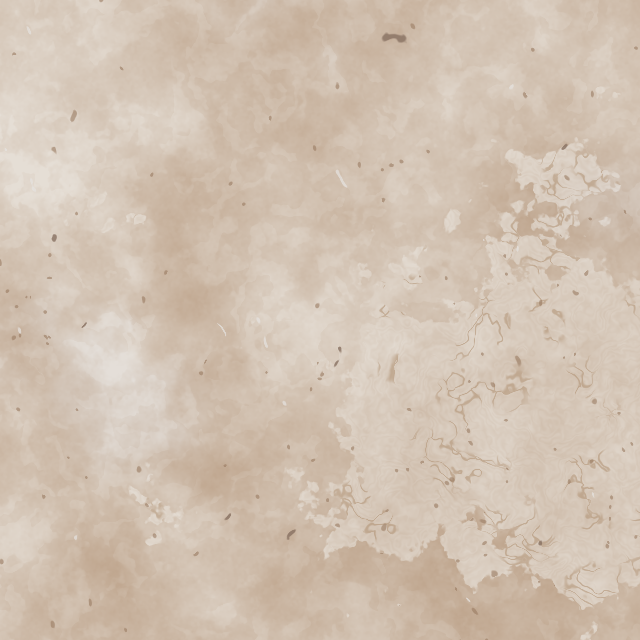
Write a WebGL 1 fragment shader that draws this texture.

```glsl
precision highp float;
uniform vec2 u_resolution;

vec2 hash2(vec2 p) {
  vec3 q = fract(p.xyx * vec3(0.1031, 0.1030, 0.0973));
  q += dot(q, q.yzx + 33.33);
  return fract((q.xx + q.yz) * q.zy);
}

// Cellular noise: x blended tone, y nearest distance, z gap to the next cell, w cell id
vec4 cells(vec2 p) {
  vec2 base = floor(p);
  float sum = 0.0, weights = 0.0, near = 9.0, next = 9.0, id = 0.0;
  for (int j = -1; j <= 1; j++) {
    for (int i = -1; i <= 1; i++) {
      vec2 cell = base + vec2(float(i), float(j));
      vec2 offset = cell + hash2(cell) - p;
      float tone = hash2(cell + 71.7).x;
      float d2 = dot(offset, offset);
      float weight = exp(-5.0 * d2);
      sum += tone * weight;
      weights += weight;
      float d = sqrt(d2);
      if (d < near) {
        next = near;
        near = d;
        id = tone;
      } else {
        next = min(next, d);
      }
    }
  }
  return vec4(sum / weights, near, next - near, id);
}

// Layered cellular tones, centred on zero
float clouds(vec2 p) {
  float sum = 0.0, amplitude = 0.42;
  for (int i = 0; i < 5; i++) {
    sum += amplitude * (cells(p).x - 0.5);
    p = mat2(1.6, 1.2, -1.2, 1.6) * p + 17.3;
    amplitude *= 0.62;
  }
  return sum;
}

float blob(vec2 p, vec2 centre, vec2 radius) {
  vec2 d = (p - centre) / radius;
  return exp(-dot(d, d));
}

// Small holes: only cells with an id above the rarity are hollow
float pits(vec2 p, float rarity, float radius) {
  vec4 c = cells(p);
  float size = radius * (0.5 + 0.5 * fract(c.w * 57.0));
  return step(rarity, c.w) * (1.0 - smoothstep(size * 0.5, size, c.y));
}

void main() {
  vec2 p = gl_FragCoord.xy / min(u_resolution.x, u_resolution.y);
  vec2 drift = vec2(clouds(p * 6.0 + 3.0), clouds(p * 6.0 + 45.0));
  vec2 q = p + 0.35 * drift;

  // Broad pale and tan stains
  float chalk = blob(q, vec2(0.17, 0.42), vec2(0.11, 0.08))
              + blob(q, vec2(0.48, 1.0), vec2(0.08, 0.07));
  float tone = 0.42 + 0.45 * chalk;
  tone += 0.34 * blob(q, vec2(0.10, 0.80), vec2(0.22, 0.27));
  tone += 0.20 * blob(q, vec2(0.58, 0.46), vec2(0.12, 0.14));
  tone += 0.16 * blob(q, vec2(0.12, 0.24), vec2(0.12, 0.08));
  tone -= 0.25 * blob(q, vec2(0.82, 0.66), vec2(0.18, 0.07));
  tone -= 0.22 * blob(q, vec2(0.30, 0.45), vec2(0.10, 0.28));
  tone -= 0.22 * blob(q, vec2(0.50, 0.04), vec2(0.50, 0.11));
  tone -= 0.20 * blob(q, vec2(0.80, 0.18), vec2(0.10, 0.06));

  // Mottling, pale flecks and fine grain
  float mottle = clouds(p * 13.0 + 80.0);
  tone += 1.1 * clouds(p * 5.0 + 20.0) + 0.55 * mottle;
  float fleck = cells(p * 46.0 + drift * 9.0).x + 1.2 * mottle;
  tone += 0.15 * smoothstep(0.5, 0.75, fleck) - 0.04;
  tone += 0.10 * (cells(p * 210.0).x - 0.5);

  // Raised crust with rounded lobes and a pale rim
  vec2 curl = p * 19.0 + 5.0 * drift + 0.25 * sin(p.yx * 90.0);
  vec4 knobs = cells(curl);
  float crust = blob(p, vec2(0.90, 0.39), vec2(0.30, 0.25))
              + 0.7 * blob(p, vec2(0.67, 0.30), vec2(0.12, 0.10))
              + 0.6 * blob(p, vec2(0.92, 0.14), vec2(0.09, 0.08))
              + 0.6 * blob(p, vec2(0.60, 0.19), vec2(0.06, 0.05));
  crust += 1.1 * mottle + 0.9 * drift.x - 0.18 * knobs.y - 0.36;
  float cover = smoothstep(-0.01, 0.05, crust);
  float rim = cover * (1.0 - smoothstep(0.05, 0.22, crust));
  float ripple = sin(knobs.y * 19.0 + mottle * 22.0);
  float crustTone = 0.66 + 0.6 * mottle + 0.07 * ripple + 0.13 * rim;
  crustTone += 0.16 * (cells(p * 95.0).x - 0.5) - 0.15 * (knobs.y - 0.4);
  tone -= 0.08 * smoothstep(-0.12, 0.0, crust) * (1.0 - cover);
  tone = mix(tone, crustTone, 0.85 * cover);

  vec3 tan_ = vec3(0.77, 0.68, 0.595);
  vec3 cream = vec3(0.885, 0.85, 0.81);
  vec3 color = mix(tan_, cream, clamp(tone, -0.2, 1.12));

  // Cool chalky patches
  float cool = 0.5 * chalk + 0.6 * blob(p, vec2(1.0, 0.68), vec2(0.12, 0.07));
  color = mix(color, color * vec3(0.985, 1.0, 1.03), clamp(cool, 0.0, 1.0));

  // Broken crevices between the lobes
  float broken = smoothstep(0.50, 0.75, cells(p * 24.0 + 9.0).x);
  float crevice = (1.0 - smoothstep(0.02, 0.13, knobs.z)) * broken * cover;
  color = mix(color, vec3(0.69, 0.57, 0.45), 0.55 * crevice);

  // Pits, clustered on the left and in the crust
  float cluster = blob(q, vec2(0.05, 0.48), vec2(0.08, 0.10));
  float fine = pits(p * vec2(75.0, 62.0) + drift * 4.0, 0.985 - 0.25 * cluster - 0.05 * cover, 0.36);
  color = mix(color, vec3(0.60, 0.48, 0.38), 0.6 * fine);
  vec2 slant = vec2(p.x + 0.4 * p.y, p.y - 0.5 * p.x);
  float large = pits(slant * vec2(9.0, 13.0) + drift * 1.5, 0.955, 0.10);
  color = mix(color, vec3(0.53, 0.44, 0.38), 0.8 * large);

  // Sparse white scratches
  float scratch = pits(slant * vec2(34.0, 13.0) + 31.0 + drift * 2.0, 0.965, 0.13);
  color = mix(color, vec3(0.90, 0.89, 0.88), 0.7 * scratch);

  gl_FragColor = vec4(color, 1.0);
}
```
